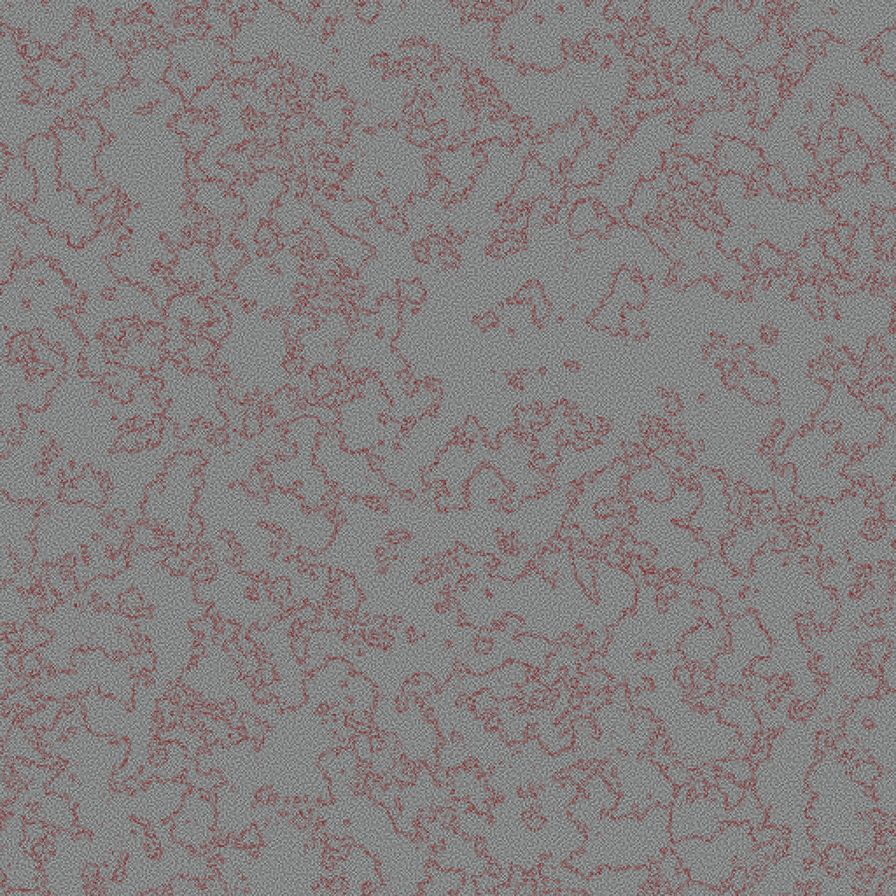
Write a WebGL 2 fragment shader that draws this texture.

```glsl
#version 300 es
precision highp float;

#define GRAIN_CELLS 512.0
#define GRAIN_CONTRAST 0.25
#define VEIN_FREQUENCY 26.0
#define VEIN_HALF_WIDTH 0.0022
#define VEIN_ROUGHNESS 0.62
#define VOID_FREQUENCY 7.0
#define VOID_STRENGTH 0.45
#define BASE_GREY vec3(0.523, 0.526, 0.526)
#define VEIN_RED vec3(0.53, 0.21, 0.21)

uniform vec2 u_resolution;
out vec4 fragColor;

// Integer hash of a lattice point, 0 to 1
float hash(vec2 cell, uint seed) {
    uvec2 q = uvec2(ivec2(cell));
    uint h = q.x * 1597334677u ^ q.y * 3812015801u ^ seed * 2798796415u;
    h = (h ^ (h >> 16)) * 2146121005u;
    h = (h ^ (h >> 15)) * 2221713035u;
    h ^= h >> 16;
    return float(h & 0xffffffu) / 16777215.0;
}

// Smooth value noise, 0 to 1
float valueNoise(vec2 p, uint seed) {
    vec2 cell = floor(p);
    vec2 f = p - cell;
    f = f * f * f * (f * (f * 6.0 - 15.0) + 10.0);
    float low = mix(hash(cell, seed), hash(cell + vec2(1, 0), seed), f.x);
    float high = mix(hash(cell + vec2(0, 1), seed), hash(cell + vec2(1, 1), seed), f.x);
    return mix(low, high, f.y);
}

// Rough field whose zero level traces the winding veins
float veinField(vec2 uv) {
    const mat2 turn = mat2(0.8, 0.6, -0.6, 0.8);
    float sum = VOID_STRENGTH * (valueNoise(uv * VOID_FREQUENCY, 11u) - 0.5);
    float amplitude = 1.0;
    vec2 p = turn * uv * VEIN_FREQUENCY;
    for (uint octave = 0u; octave < 4u; octave++) {
        sum += amplitude * (valueNoise(p, 20u + octave) - 0.5);
        amplitude *= VEIN_ROUGHNESS;
        p = turn * p * 2.1 + 7.3;
    }
    return sum;
}

// Coverage of the veins, with nearly constant line width
float veinMask(vec2 uv) {
    const vec2 e = vec2(0.0015, 0.0);
    float level = veinField(uv);
    vec2 slope = vec2(veinField(uv + e.xy) - veinField(uv - e.xy),
                      veinField(uv + e.yx) - veinField(uv - e.yx)) / (2.0 * e.x);
    float distanceToVein = abs(level) / max(length(slope), 1.0);
    return 1.0 - smoothstep(0.4 * VEIN_HALF_WIDTH, 1.6 * VEIN_HALF_WIDTH, distanceToVein);
}

// Fine grain without broad blotches: noise minus its neighbourhood
float fineGrain(vec2 p) {
    float around = valueNoise(p + vec2(1, 0), 1u) + valueNoise(p - vec2(1, 0), 1u)
                 + valueNoise(p + vec2(0, 1), 1u) + valueNoise(p - vec2(0, 1), 1u);
    return valueNoise(p, 1u) - 0.25 * around;
}

void main() {
    vec2 uv = gl_FragCoord.xy / u_resolution.y;
    vec2 grainPoint = uv * GRAIN_CELLS - 0.5;

    // Veins break up into specks of varying strength
    float speck = pow(valueNoise(grainPoint, 2u), 1.5);
    vec3 color = mix(BASE_GREY, VEIN_RED, veinMask(uv) * speck);

    // Grain over everything
    color *= 1.0 + GRAIN_CONTRAST * fineGrain(grainPoint) / 0.52;
    fragColor = vec4(clamp(color, 0.0, 1.0), 1.0);
}
```
